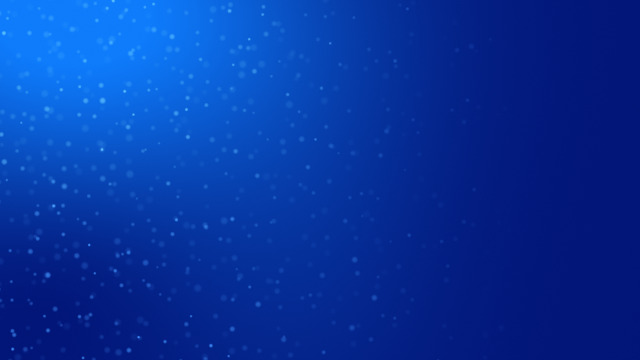
Reproduce this background procedurally as a WebGL 2 fragment shader.

```glsl
#version 300 es
precision highp float;
// Deep blue backdrop with a bright glow in the upper left and drifting dust.
// Elliptical gaussians sum to a light level that blends two blues; jittered
// grids of soft discs add the dust, thinning out toward the right.
uniform vec2 u_resolution;
out vec4 fragColor;

const vec3 DEEP_BLUE = vec3(0.008, 0.082, 0.468);
const vec3 BRIGHT_BLUE = vec3(0.055, 0.485, 0.985);
const vec3 DUST_BLUE = vec3(0.25, 0.58, 1.0);
const vec3 DUST_CYAN = vec3(0.38, 0.78, 1.0);

// Four pseudo-random values for one grid cell
vec4 hash4(vec2 cell, float seed) {
    vec4 q = fract(vec4(cell.xyxy + seed) * vec4(0.1031, 0.1030, 0.0973, 0.1099));
    q += dot(q, q.wzxy + 33.33);
    return fract((q.xxyz + q.yzzw) * q.zywx);
}

// Elliptical falloff, 1 at the center
float glow(vec2 p, vec2 center, vec2 radii) {
    vec2 d = (p - center) / radii;
    return exp(-dot(d, d));
}

// Light level of the backdrop, 0 to 1
float lightLevel(vec2 p) {
    float corner = 1.08 * glow(p, vec2(0.18, 0.97), vec2(0.72, 0.50));
    float haze = 0.19 * glow(p, vec2(0.82, 0.34), vec2(0.44, 0.62));
    float shade = 0.08 * glow(p, vec2(0.16, 0.22), vec2(0.30, 0.22));
    return clamp(corner + haze - shade, 0.0, 1.0);
}

// One layer of discs: grid size, largest radius, edge softness, share of cells
float dust(vec2 p, float size, float radius, float softness, float share,
           float seed, float pixel) {
    vec2 home = floor(p / size);
    float sum = 0.0;
    for (int y = -1; y <= 1; y++) {
        for (int x = -1; x <= 1; x++) {
            vec2 cell = home + vec2(x, y);
            vec4 h = hash4(cell, seed);
            vec2 center = (cell + h.xy) * size;
            float reach = 1.0 - smoothstep(0.2, 1.45, center.x);
            float present = step(fract(h.w * 17.0), share * (0.3 + 0.7 * reach));
            float r = radius * mix(0.55, 1.0, h.z);
            float inner = r * (1.0 - softness) - 0.5 * pixel;
            float disc = 1.0 - smoothstep(inner, r + 0.5 * pixel, length(p - center));
            sum += disc * present * mix(0.3, 1.0, h.w * h.w) * sqrt(reach);
        }
    }
    return sum;
}

void main() {
    vec2 p = gl_FragCoord.xy / u_resolution.y;
    float pixel = 1.0 / u_resolution.y;

    // Backdrop
    float light = lightLevel(p);
    vec3 color = mix(DEEP_BLUE, BRIGHT_BLUE, light);

    // Dust, from far and blurred to near and crisp
    float far = dust(p, 0.050, 0.0135, 0.6, 0.75, 11.0, pixel);
    float middle = dust(p, 0.062, 0.0105, 0.6, 0.75, 47.0, pixel);
    float near = dust(p, 0.070, 0.0068, 0.5, 0.60, 83.0, pixel);
    float amount = 0.25 * far + 0.72 * middle + 0.95 * near;
    vec3 dustColor = mix(DUST_BLUE, DUST_CYAN, smoothstep(0.1, 0.8, light));
    color = mix(color, dustColor, clamp(amount, 0.0, 0.92));

    // Fine grain hides banding
    color += (hash4(floor(gl_FragCoord.xy), 5.0).x - 0.5) / 255.0;
    fragColor = vec4(color, 1.0);
}
```
